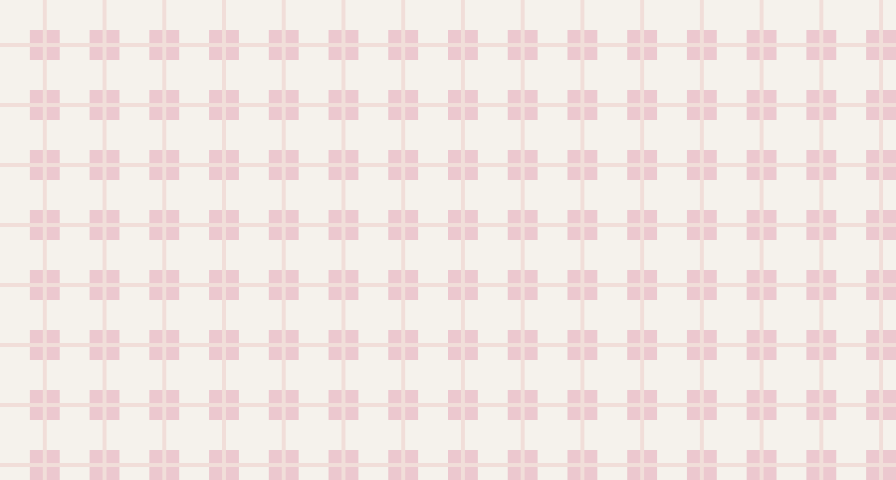
This pattern is drawn by a WebGL 1 fragment shader. Its source:

```glsl
precision highp float;

uniform vec2 u_resolution;

const vec2 REPEATS = vec2(15.0, 8.0);
const vec2 MOTIF_CENTER = vec2(0.75, 0.25);  // within one cell
const float SQUARE_SIZE = 0.5;               // fraction of a cell
const float LINE_WIDTH = 0.066;              // fraction of a cell

const vec3 CREAM = vec3(0.96, 0.95, 0.925);
const vec3 ROSE = vec3(0.925, 0.785, 0.81);
const vec3 BLUSH = vec3(0.945, 0.87, 0.85);

// Antialiased coverage of a centered band, separately on each axis.
vec2 bandCoverage(vec2 distanceToCenter, float width, vec2 pixel) {
  return clamp((0.5 * width - distanceToCenter) / pixel + 0.5, 0.0, 1.0);
}

void main() {
  // Wrapped distance to the motif center, in cells.
  vec2 cell = gl_FragCoord.xy / u_resolution * REPEATS;
  vec2 pixel = REPEATS / u_resolution;
  vec2 toCenter = abs(fract(cell - MOTIF_CENTER + 0.5) - 0.5);

  // Squares where the wide bands cross.
  vec2 wide = bandCoverage(toCenter, SQUARE_SIZE, pixel);
  vec3 color = mix(CREAM, ROSE, wide.x * wide.y);

  // Thin grid lines over the squares.
  vec2 thin = bandCoverage(toCenter, LINE_WIDTH, pixel);
  float grid = 1.0 - (1.0 - thin.x) * (1.0 - thin.y);
  color = mix(color, BLUSH, grid);

  gl_FragColor = vec4(color, 1.0);
}
```
